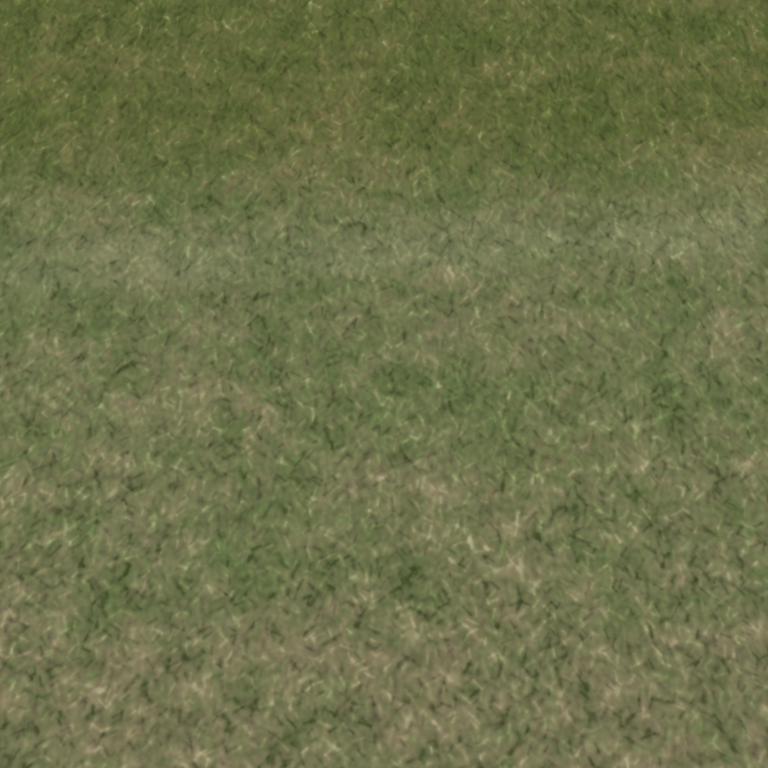
Write a Shadertoy shader that draws this texture.

```glsl
// Sunlit rough lawn receding uphill, with dry patches and a pale worn strip.

vec3 hash3(vec2 p) {
    vec3 h = fract(p.xyx * vec3(0.1031, 0.1030, 0.0973));
    h += dot(h, h.yxz + 33.33);
    return fract((h.xxy + h.yzz) * h.zyx);
}

float cornerSlope(vec2 cell, vec2 offset) {
    float a = 6.2832 * hash3(cell).x;
    return dot(vec2(cos(a), sin(a)), offset);
}

float gradientNoise(vec2 p) {
    vec2 i = floor(p), f = p - i;
    vec2 u = f * f * f * (f * (f * 6.0 - 15.0) + 10.0);
    vec2 e = vec2(1.0, 0.0);
    float low = mix(cornerSlope(i, f), cornerSlope(i + e.xy, f - e.xy), u.x);
    float high = mix(cornerSlope(i + e.yx, f - e.yx), cornerSlope(i + e.xx, f - e.xx), u.x);
    return 1.4 * mix(low, high, u.y);
}

float fbm(vec2 p) {
    float sum = 0.0, amp = 0.6;
    for (int i = 0; i < 4; i++) {
        sum += amp * gradientNoise(p);
        p = mat2(1.6, 1.2, -1.2, 1.6) * p + 7.3;
        amp *= 0.55;
    }
    return sum;
}

// Soft leaning strokes, one per cell: x is lightness, y is dryness.
vec2 blades(vec2 p) {
    vec2 cell = floor(p), sum = vec2(0.0);
    for (int y = -1; y <= 1; y++)
    for (int x = -1; x <= 1; x++) {
        vec2 id = cell + vec2(x, y);
        vec3 place = hash3(id), look = hash3(id + 91.7);
        float lean = (place.z - 0.5) * 2.6;
        vec2 along = vec2(sin(lean), cos(lean));
        vec2 d = p - id - place.xy;
        float halfLength = mix(0.2, 0.55, look.z);
        d -= along * clamp(dot(d, along), -halfLength, halfLength);
        float mask = exp(-dot(d, d) / 0.03);
        sum += mask * (look.xy * 2.0 - 1.0);
    }
    return sum;
}

void mainImage(out vec4 fragColor, in vec2 fragCoord) {
    vec2 uv = fragCoord / iResolution.xy;

    // Ground coordinates: everything shrinks evenly with distance
    float size = 1.0 - 0.35 * uv.y;
    vec2 ground = vec2((uv.x - 0.5) / size, -log(size) / 0.35) + 3.0;

    // Blades and fine grain
    vec2 grass = vec2(0.0);
    for (int i = 0; i < 3; i++) {
        float layer = float(i);
        grass += blades(ground * (42.0 + 14.0 * layer) + 17.3 * layer);
    }
    float grain = gradientNoise(ground * vec2(105.0, 85.0));
    float clumps = fbm(ground * vec2(19.0, 24.0));
    float patches = fbm(ground * vec2(4.0, 7.5) + 11.0);

    // Pale strip: crisp below, fading above, widening to the right
    float rise = uv.y - 0.635 - 0.055 * uv.x - 0.012 * gradientNoise(uv * vec2(5.0, 9.0));
    float spread = rise < 0.0 ? 0.02 : 0.04 + 0.03 * uv.x;
    float strip = exp(-rise * rise / (spread * spread));
    strip *= 0.8 + 0.5 * gradientNoise(uv * vec2(9.0, 45.0));
    float far = smoothstep(0.68, 0.86, uv.y);

    // Dry straw gathers near the front and in patches
    float dryness = 0.36 + 0.55 * patches + 0.4 * clumps + 0.24 * grass.y;
    dryness += 0.3 * smoothstep(0.45, 0.0, uv.y) - 0.1 * far;
    vec3 color = mix(vec3(0.395, 0.45, 0.275), vec3(0.495, 0.46, 0.35), clamp(dryness, 0.0, 1.0));
    color = mix(color, vec3(0.49, 0.51, 0.37), 0.6 * clamp(strip, 0.0, 1.0));
    color *= mix(vec3(1.0), vec3(0.89, 0.89, 0.76), far);

    // Light and shade, with bleached tips and deep green gaps
    float contrast = mix(1.05, 0.8, smoothstep(0.2, 0.7, uv.y));
    float tone = contrast * (0.2 * grass.x + 0.14 * grain + 0.2 * clumps) + 0.1 * patches;
    color *= 1.0 + 0.75 * tone;
    color = mix(color, vec3(0.68, 0.65, 0.55), 0.6 * smoothstep(0.1, 0.6, tone));
    color = mix(color, vec3(0.25, 0.30, 0.14), 0.6 * smoothstep(0.08, 0.55, -tone));

    fragColor = vec4(clamp(color, 0.0, 1.0), 1.0);
}
```
